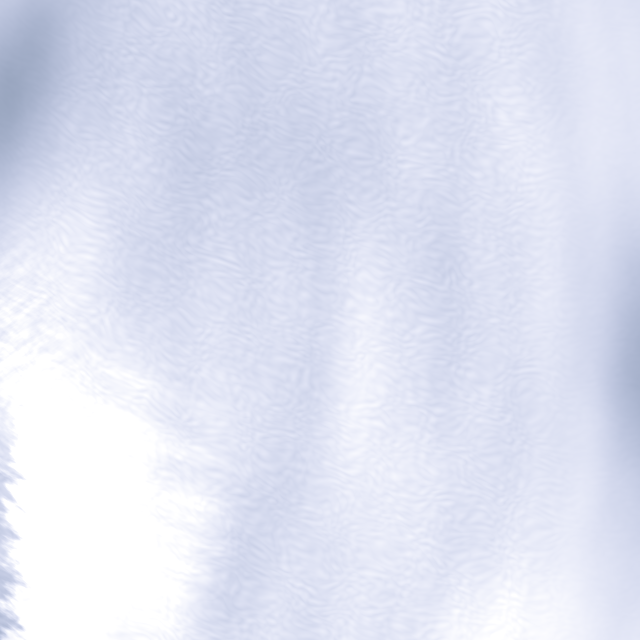
Reproduce this texture procedurally as a three.js fragment shader.

```glsl
varying vec2 vUv;

#define SHADOW_COLOR vec3(0.60, 0.65, 0.75)
#define LIGHT_COLOR vec3(1.0)
#define BASE_TONE 0.60
#define PUFF_SCALE vec2(44.0, 72.0)
#define PUFF_CONTRAST 0.13
#define RELIEF_CONTRAST 0.10
#define FOLD_CONTRAST 0.13
#define STREAK_CONTRAST 0.36

vec2 hashGradient(vec2 cell) {
  vec3 h = fract(vec3(cell.xyx) * vec3(0.1031, 0.1030, 0.0973));
  h += dot(h, h.yzx + 33.33);
  float angle = 6.2832 * fract((h.x + h.y) * h.z);
  return vec2(cos(angle), sin(angle));
}

float gradientNoise(vec2 p) {
  vec2 i = floor(p);
  vec2 f = p - i;
  vec2 u = f * f * f * (f * (f * 6.0 - 15.0) + 10.0);
  vec2 e = vec2(0.0, 1.0);
  float low = mix(dot(hashGradient(i), f),
                  dot(hashGradient(i + e.yx), f - e.yx), u.x);
  float high = mix(dot(hashGradient(i + e.xy), f - e.xy),
                   dot(hashGradient(i + e.yy), f - e.yy), u.x);
  return mix(low, high, u.y);
}

float fbm(vec2 p) {
  float sum = 0.0;
  float gain = 0.6;
  for (int i = 0; i < 4; i++) {
    sum += gain * gradientNoise(p);
    p = mat2(1.6, 1.2, -1.2, 1.6) * p + 7.3;
    gain *= 0.5;
  }
  return sum;
}

// Soft elliptical patch whose axis leans sideways with height
float patchAt(vec2 p, vec2 center, vec2 radius, float lean) {
  vec2 d = p - center;
  d.x -= lean * d.y;
  d /= radius;
  return exp(-dot(d, d));
}

// Rounded puffs parted by thin creases
float puffs(vec2 q) {
  return 0.7 * abs(gradientNoise(q)) + 0.3 * gradientNoise(q * 1.7 + 11.0);
}

// Broad light and shade
float broadTone(vec2 p) {
  float tone = BASE_TONE + 0.12 * smoothstep(0.85, 0.25, p.y);
  tone += 0.10 * smoothstep(0.35, 0.85, p.x) * smoothstep(0.3, 0.8, p.y);
  tone -= 0.60 * patchAt(p, vec2(0.01, 0.84), vec2(0.09, 0.20), 0.35);
  tone -= 0.68 * patchAt(p, vec2(1.04, 0.40), vec2(0.09, 0.23), -0.08);
  tone -= 0.09 * patchAt(p, vec2(0.34, 0.76), vec2(0.20, 0.22), 0.2);
  tone -= 0.13 * patchAt(p, vec2(0.41, 0.16), vec2(0.08, 0.25), 0.2);
  tone -= 0.11 * patchAt(p, vec2(0.70, 0.45), vec2(0.05, 0.26), -0.05);
  tone += 0.14 * patchAt(p, vec2(0.56, 0.40), vec2(0.05, 0.25), 0.12);
  tone += 0.28 * patchAt(p, vec2(0.79, 0.00), vec2(0.12, 0.13), 0.3);
  tone += 0.13 * patchAt(p, vec2(0.11, 0.64), vec2(0.08, 0.14), 0.4);
  return tone;
}

void main() {
  vec2 p = vUv;

  // Slanted ripples that level out toward the right
  vec2 flow = vec2(p.x - 0.15 * p.y, p.y + 0.6 * p.x - 0.33 * p.x * p.x);
  vec2 q = flow * PUFF_SCALE;
  q += 1.3 * vec2(gradientNoise(p * 15.0), gradientNoise(p * 15.0 + 40.0));
  float puff = puffs(q);
  float relief = puff - puffs(q + vec2(0.25, -0.45));

  // Wispy, feathered coordinates for the glowing side
  float feather = fbm(vec2(p.x * 7.0, flow.y * 26.0));
  vec2 wisp = p + vec2(0.10, 0.03) * feather;

  float tone = broadTone(p + 0.02 * fbm(p * 6.0));
  tone += 0.60 * patchAt(wisp, vec2(0.08, 0.20), vec2(0.13, 0.30), -0.12);
  tone += 0.24 * patchAt(wisp, vec2(0.24, 0.18), vec2(0.09, 0.18), 0.0);

  // Long vertical folds and faint clouding
  float bend = 0.25 * (p.y - 0.6) * (p.y - 0.6);
  tone += FOLD_CONTRAST * gradientNoise(vec2((p.x + bend) * 13.0, p.y * 2.2));
  tone += 0.09 * fbm(p * vec2(9.0, 6.0) + 20.0);

  // Fine surface, smoothed away at the shaded sides
  float calm = smoothstep(0.93, 0.78, p.x);
  calm *= smoothstep(-0.05, 0.10, p.x - 0.35 * (p.y - 0.65));
  float detail = mix(0.15, 1.0, calm);
  tone += detail * (PUFF_CONTRAST * (puff - 0.17) + RELIEF_CONTRAST * relief);
  tone += 0.02 * fbm(flow * vec2(70.0, 110.0));

  // Rising streaks and dark teeth along the left edge
  float streak = fbm(vec2(p.x + 0.5 * p.y, p.y - 0.6 * p.x) * vec2(22.0, 60.0));
  tone += STREAK_CONTRAST * streak
        * patchAt(p, vec2(0.0, 0.48), vec2(0.11, 0.15), 0.0);
  float teeth = fbm(vec2(flow.x * 18.0, flow.y * 42.0) + 5.0);
  float reach = 0.018 + 0.07 * teeth;
  tone -= 0.65 * smoothstep(reach + 0.02, reach - 0.02, p.x)
        * smoothstep(0.46, 0.22, p.y);

  // Cool shadow to white, with blue rising first
  tone = clamp(tone, 0.0, 1.0);
  vec3 ramp = vec3(tone, tone, 1.0 - pow(1.0 - tone, 1.5));
  gl_FragColor = vec4(mix(SHADOW_COLOR, LIGHT_COLOR, ramp), 1.0);
}
```
